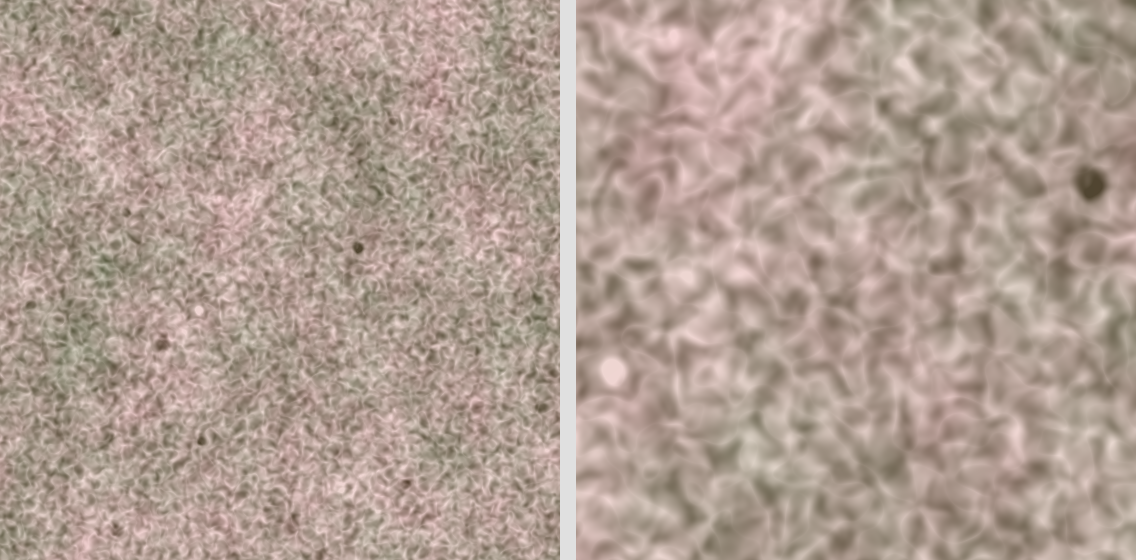
Left: the whole. Right: its middle third, enlarged.
Reproduce this texture procedurally as a WebGL 2 fragment shader.

```glsl
#version 300 es
precision highp float;

uniform vec2 u_resolution;
out vec4 fragColor;

// Colour ramp, from shaded to lit grains
const vec3 SHADE = vec3(0.51, 0.45, 0.39);
const vec3 LIGHT = vec3(0.83, 0.75, 0.72);
const vec3 PINK_SHIFT = vec3(0.055, -0.025, 0.015);

// Feature frequencies, in repeats per canvas height
const float PATCH_FREQ = 5.0;
const float CLUMP_FREQ = 19.0;
const float STRAND_FREQ = 50.0;
const float GRAIN_FREQ = 66.0;
const float FINE_FREQ = 115.0;
const float FLECK_FREQ = 12.0;

// Contribution of each layer to the tone
const float MEAN_TONE = 0.55;
const float PATCH_GAIN = 0.32;
const float CLUMP_GAIN = 0.38;
const float STRAND_GAIN = 1.1;
const float GRAIN_GAIN = 0.68;
const float FINE_GAIN = 0.42;

const float WARP = 0.006;
const float FLECK_SHARE = 0.09;
const float FLECK_RADIUS = 0.13;
const float DARK_FLECK = -0.75;
const float BRIGHT_FLECK = 0.5;

float hash(vec2 p) {
    return fract(sin(dot(p, vec2(127.1, 311.7))) * 43758.5453);
}

float cornerSlope(vec2 cell, vec2 offset) {
    float angle = 6.28318 * hash(cell);
    return dot(vec2(cos(angle), sin(angle)), offset);
}

// Gradient noise, centred on zero
float noise(vec2 p) {
    vec2 i = floor(p), f = fract(p);
    vec2 u = f * f * f * (f * (f * 6.0 - 15.0) + 10.0);
    vec2 e = vec2(1.0, 0.0);
    float low = mix(cornerSlope(i, f), cornerSlope(i + e, f - e), u.x);
    float high = mix(cornerSlope(i + e.yx, f - e.yx), cornerSlope(i + e.xx, f - e.xx), u.x);
    return mix(low, high, u.y);
}

vec2 rotate(vec2 p, float a) {
    float c = cos(a), s = sin(a);
    return vec2(c * p.x - s * p.y, s * p.x + c * p.y);
}

// Sparse dark and bright flecks, one candidate per cell
float flecks(vec2 p) {
    vec2 cell = floor(p);
    vec2 centre = 0.25 + 0.5 * vec2(hash(cell + 17.3), hash(cell + 41.9));
    float radius = FLECK_RADIUS * mix(0.65, 1.2, hash(cell + 63.1));
    float cover = 1.0 - smoothstep(0.45 * radius, 1.25 * radius, length(fract(p) - centre));
    float pick = hash(cell + 88.7);
    float gain = DARK_FLECK * step(pick, FLECK_SHARE) + BRIGHT_FLECK * step(1.0 - FLECK_SHARE, pick);
    return gain * cover;
}

void main() {
    vec2 uv = gl_FragCoord.xy / u_resolution.y;

    // Bend the grains into short curls
    vec2 bend = vec2(noise(uv * 48.0 + 9.2), noise(uv * 48.0 + 73.6));
    vec2 p = uv + WARP * bend;

    // Broad patches and clumps
    float broad = noise(rotate(uv, 0.4) * PATCH_FREQ + 3.7);
    float clump = noise(rotate(uv, 1.1) * CLUMP_FREQ + 21.4);

    // Thin pale strands along the noise zero lines
    float strand = 0.18 - abs(noise(rotate(p, 0.7) * STRAND_FREQ + 12.8));
    float grain = noise(rotate(p, 0.25) * GRAIN_FREQ + 35.1);
    float fine = noise(rotate(p, 0.9) * FINE_FREQ + 57.9);

    float tone = MEAN_TONE + PATCH_GAIN * broad + CLUMP_GAIN * clump
        + STRAND_GAIN * strand + GRAIN_GAIN * grain + FINE_GAIN * fine;
    tone += flecks((uv + 0.7 * WARP * bend) * FLECK_FREQ);

    // Drift between pinkish and olive areas
    float tint = 0.6 * broad + 0.7 * noise(uv * 8.0 + 44.3) + 0.5 * noise(uv * 27.0 + 66.5);
    vec3 colour = mix(SHADE, LIGHT, clamp(tone, -0.6, 1.3)) + PINK_SHIFT * tint;

    fragColor = vec4(clamp(colour, 0.0, 1.0), 1.0);
}
```
